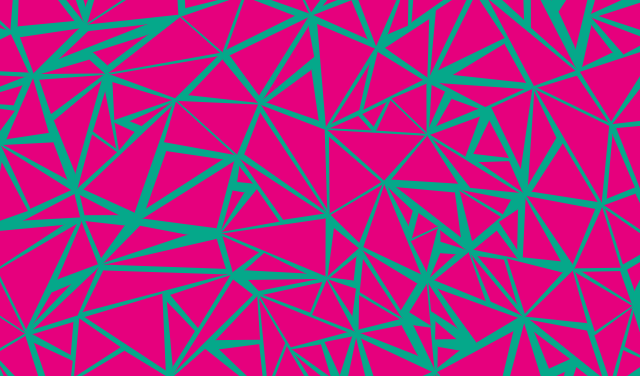
Write a WebGL 1 fragment shader that draws this pattern.

```glsl
precision highp float;
// Irregular mosaic of sharp magenta triangles separated by tapering teal gaps.

uniform vec2 u_resolution;

const vec3 MAGENTA = vec3(0.90, 0.00, 0.49);
const vec3 TEAL = vec3(0.02, 0.66, 0.54);
const float ROWS = 4.9;          // grid cells over the canvas height
const float GRID_ANGLE = 0.4;    // tilt that hides the grid
const float JITTER = 0.43;       // largest shift of a grid point, in cells
const float INSET = 0.037;       // typical half gap, in cells
const float INSET_MIN = 0.25;    // narrowest inset factor at a corner
const float INSET_RANGE = 2.2;   // extra inset factor that makes gaps taper
const float MAX_SHRINK = 0.65;   // limit of shrinking for thin triangles
const float SPLIT_NEVER = 0.12;  // areas below this stay whole
const float SPLIT_ALWAYS = 0.80; // areas above this are always split

float hash(vec2 p) {
  vec3 q = fract(p.xyx * vec3(0.1031, 0.1030, 0.0973));
  q += dot(q, q.yzx + 33.33);
  return fract((q.x + q.y) * q.z);
}

float cross2(vec2 a, vec2 b) {
  return a.x * b.y - a.y * b.x;
}

// Signed area, positive for counterclockwise corners
float area(vec2 a, vec2 b, vec2 c) {
  return 0.5 * cross2(b - a, c - a);
}

vec2 gridPoint(vec2 id) {
  vec2 shift = vec2(hash(id + 17.0), hash(id + 71.0)) - 0.5;
  return id + 2.0 * JITTER * shift;
}

float edgeDistance(vec2 p, vec2 a, vec2 b) {
  return cross2(b - a, p - a) / max(length(b - a), 1e-4);
}

// Positive inside; corners stay sharp
float triangleDistance(vec2 p, vec2 a, vec2 b, vec2 c) {
  return min(edgeDistance(p, a, b),
             min(edgeDistance(p, b, c), edgeDistance(p, c, a)));
}

// Cuts the triangle from its longest edge and keeps the part holding p
void splitTriangle(vec2 p, float t, inout vec2 a, inout vec2 b, inout vec2 c) {
  float ab = distance(a, b), bc = distance(b, c), ca = distance(c, a);
  vec2 first = a;
  if (bc > ab && bc >= ca) {
    a = b; b = c; c = first;
  } else if (ca > ab) {
    a = c; c = b; b = first;
  }
  vec2 m = mix(a, b, t);
  if (cross2(c - m, p - m) > 0.0) b = m;
  else a = m;
}

// Pulls each corner towards the incenter by its own amount
float insetDistance(vec2 p, vec2 a, vec2 b, vec2 c, float seed) {
  vec3 sides = vec3(distance(b, c), distance(c, a), distance(a, b));
  float perimeter = sides.x + sides.y + sides.z;
  vec2 center = (a * sides.x + b * sides.y + c * sides.z) / perimeter;
  float inradius = 2.0 * area(a, b, c) / perimeter;
  vec3 r = vec3(hash(vec2(seed, 3.0)), hash(vec2(seed, 5.0)), hash(vec2(seed, 8.0)));
  vec3 shrink = INSET * (INSET_MIN + INSET_RANGE * r * r) / max(inradius, 1e-4);
  shrink = min(shrink, MAX_SHRINK);
  return triangleDistance(p, mix(a, center, shrink.x),
                          mix(b, center, shrink.y), mix(c, center, shrink.z));
}

// Splits large triangles at random, then measures the inset remainder
float shardDistance(vec2 p, vec2 a, vec2 b, vec2 c, float seed) {
  for (int level = 0; level < 3; level++) {
    float threshold = mix(SPLIT_NEVER, SPLIT_ALWAYS, hash(vec2(seed, 13.0)));
    if (area(a, b, c) < threshold) break;
    splitTriangle(p, mix(0.33, 0.67, hash(vec2(seed, 21.0))), a, b, c);
    // Both halves get their own seed from their area
    seed += 37.0 + floor(area(a, b, c) * 500.0);
  }
  return insetDistance(p, a, b, c, seed);
}

void main() {
  // Tilted grid space
  vec2 uv = gl_FragCoord.xy / u_resolution.y * ROWS;
  float cs = cos(GRID_ANGLE), sn = sin(GRID_ANGLE);
  vec2 p = mat2(cs, sn, -sn, cs) * uv + 20.0;
  vec2 cell = floor(p);

  // Find the base triangle that holds this point
  float d = -1.0;
  for (int j = -1; j <= 1; j++) {
    for (int i = -1; i <= 1; i++) {
      vec2 id = cell + vec2(float(i), float(j));
      vec2 a = gridPoint(id);
      vec2 b = gridPoint(id + vec2(1.0, 0.0));
      vec2 c = gridPoint(id + vec2(1.0, 1.0));
      vec2 e = gridPoint(id + vec2(0.0, 1.0));
      // Choose the diagonal that avoids slivers and folded cells
      bool rising = min(area(a, b, c), area(a, c, e)) > min(area(a, b, e), area(b, c, e));
      vec2 lowEnd = rising ? c : e;
      vec2 highStart = rising ? a : b;
      float seed = floor(hash(id + 43.0) * 900.0);
      if (triangleDistance(p, a, b, lowEnd) > 0.0)
        d = shardDistance(p, a, b, lowEnd, seed);
      if (triangleDistance(p, highStart, c, e) > 0.0)
        d = shardDistance(p, highStart, c, e, seed + 450.0);
    }
  }

  // One pixel of edge smoothing
  float pixel = ROWS / u_resolution.y;
  float coverage = clamp(d / pixel + 0.5, 0.0, 1.0);
  gl_FragColor = vec4(mix(TEAL, MAGENTA, coverage), 1.0);
}
```
